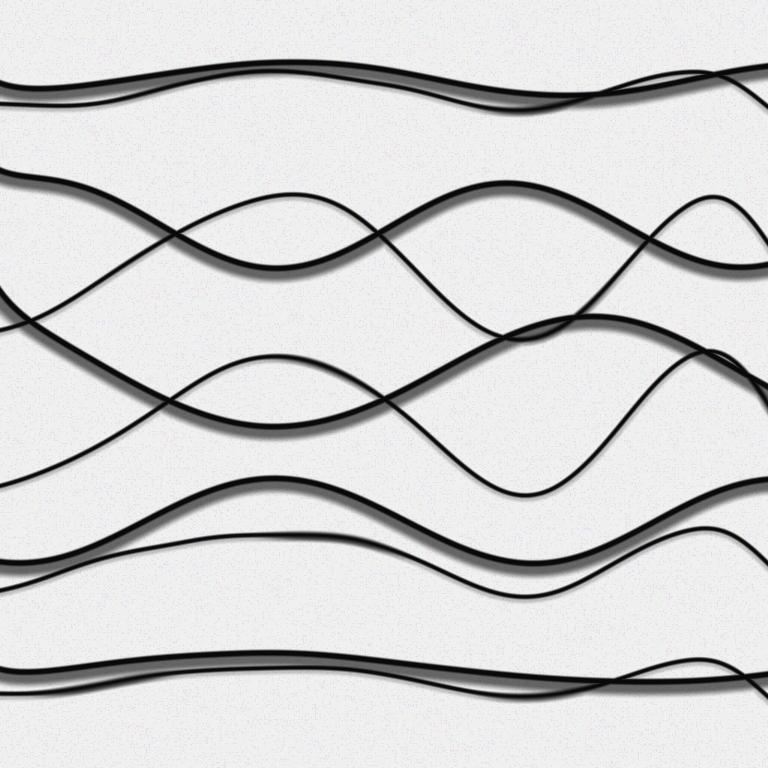
This pattern is drawn by a Shadertoy shader. Its source:

```glsl
// Pairs of wavy ink strands on pale speckled paper: each pair holds a bold
// strand with a soft shadow beneath it and a thinner, freer strand.
// Strands are height curves (cosines bent by gradient noise) drawn by distance.

#define PAIRS 5
#define PAIR_SPACING 0.192
#define FIRST_HEIGHT 0.13
#define BOLD_RADIUS 0.0038
#define FINE_RADIUS 0.0028
#define EDGE_SOFTNESS 0.0019
#define SHADOW_DROP 0.008
#define SHADOW_STRENGTH 0.58
#define WOBBLE 0.016
#define GRAINS_ACROSS 512.0
#define GRAIN_SHARE 0.17

const float PI = 3.14159265;
const vec3 PAPER = vec3(0.935, 0.94, 0.935);
const vec3 INK = vec3(0.035);
const vec3 PINK_GRAIN = vec3(0.94, 0.84, 0.88);
const vec3 BLUE_GRAIN = vec3(0.87, 0.86, 0.96);

vec3 hash3(vec2 p) {
    vec3 q = fract(p.xyx * vec3(0.1031, 0.1030, 0.0973));
    q += dot(q, q.yxz + 33.33);
    return fract((q.xxy + q.yzz) * q.zyx);
}

// One-dimensional gradient noise, roughly -1 to 1; each seed is its own row.
float gradientNoise(float x, float seed) {
    float cell = floor(x), f = x - cell;
    float left = hash3(vec2(cell, seed)).x * 2.0 - 1.0;
    float right = hash3(vec2(cell + 1.0, seed)).x * 2.0 - 1.0;
    float blend = f * f * f * (f * (f * 6.0 - 15.0) + 10.0);
    return 2.0 * mix(left * f, right * (f - 1.0), blend);
}

// Soft band: 1 within the inner distance, fading to 0 at the outer one.
float softBand(float d, float inner, float outer) {
    return 1.0 - smoothstep(inner, outer, abs(d));
}

// Height of the bold strand of a pair; some curl upward at the left rim.
float boldHeight(float x, float pair) {
    float swell = sin(PI * pair / 4.0);
    float turns = 1.0 + 0.7 * fract(pair * 0.618 + 0.1);
    float phase = PI * floor(pair * 0.5);
    float wave = cos(2.0 * PI * turns * (x - 0.36) + phase);
    float curl = 0.055 * fract(pair * 0.75 + 0.25) * exp(-28.0 * x);
    return FIRST_HEIGHT + PAIR_SPACING * pair + (0.02 + 0.05 * swell) * wave
         + 0.5 * WOBBLE * gradientNoise(x * 3.0, pair + 11.0) + curl;
}

// Height of the fine strand: its waves shorten rightward and its end droops.
float fineHeight(float x, float pair) {
    float swell = sin(PI * pair / 4.0);
    float u = x - 0.37;
    float wave = cos(2.0 * PI * 1.4 * (u + 0.45 * u * u));
    float droop = smoothstep(0.88, 1.04, x);
    return FIRST_HEIGHT + PAIR_SPACING * pair - 0.015 - 0.05 * swell
         + (0.02 + 0.035 * pair * swell) * wave
         + WOBBLE * gradientNoise(x * 4.0, pair + 37.0)
         - 0.05 * droop * droop;
}

float strandHeight(float x, float pair, bool bold) {
    return bold ? boldHeight(x, pair) : fineHeight(x, pair);
}

// Signed distance to a strand, positive above it.
float strandDistance(vec2 p, float pair, bool bold) {
    float reach = 0.002;
    float before = strandHeight(p.x - reach, pair, bold);
    float after = strandHeight(p.x + reach, pair, bold);
    float slope = (after - before) / (2.0 * reach);
    return (p.y - strandHeight(p.x, pair, bold)) / sqrt(1.0 + slope * slope);
}

// Paper with faint tone variation and scattered pastel grains.
vec3 speckledPaper(vec2 p) {
    vec2 grid = p * GRAINS_ACROSS;
    vec3 rnd = hash3(floor(grid) + 7.0);
    float dotMask = softBand(length(fract(grid) - 0.5), 0.3, 0.75);
    float strength = step(rnd.x, GRAIN_SHARE) * mix(0.55, 1.0, rnd.y);
    vec3 tint = mix(PINK_GRAIN, BLUE_GRAIN, rnd.z);
    vec3 paper = PAPER + 0.012 * (rnd.y - 0.5);
    return mix(paper, tint, strength * dotMask);
}

void mainImage(out vec4 fragColor, in vec2 fragCoord) {
    vec2 p = fragCoord / iResolution.y;
    float minEdge = 0.7 / iResolution.y;
    float ink = 0.0, shadow = 0.0;

    for (int i = 0; i < PAIRS; i++) {
        float pair = float(i);

        // Bold strand and the wide shadow below it
        float d = strandDistance(p, pair, true);
        float edge = max(EDGE_SOFTNESS, minEdge);
        ink = max(ink, softBand(d, BOLD_RADIUS - edge, BOLD_RADIUS + edge));
        shadow = max(shadow, SHADOW_STRENGTH * softBand(d + SHADOW_DROP, 0.003, 0.015));

        // Fine strand, thicker and blurred along some stretches
        d = strandDistance(p, pair, false);
        float smudge = smoothstep(0.15, 0.7, gradientNoise(p.x * 3.5, pair + 71.0));
        float radius = FINE_RADIUS + 0.001 * smudge;
        edge = max(EDGE_SOFTNESS + 0.002 * smudge, minEdge);
        ink = max(ink, softBand(d, radius - edge, radius + edge));
        shadow = max(shadow, (0.2 + 0.35 * smudge) * softBand(d + 0.003, 0.002, 0.008));
    }

    vec3 color = speckledPaper(p) * (1.0 - shadow);
    fragColor = vec4(mix(color, INK, ink), 1.0);
}
```
